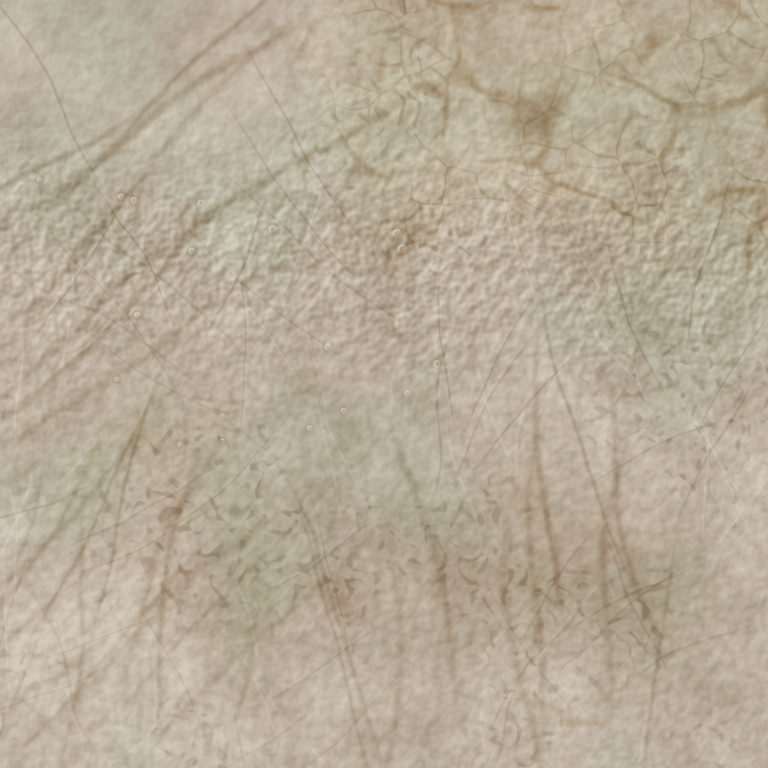
Reproduce this texture procedurally as a Shadertoy shader.

```glsl
// Weathered icy crust from above: pale stained ground with grainy relief, crossed by
// streaks, cracks, ochre veins and small craters. Gradient noise gives the ground,
// scattered curved lines the streaks, cell borders the veins.

const vec3 SHADE = vec3(0.595, 0.535, 0.445);
const vec3 LIGHT = vec3(0.785, 0.752, 0.682);
const vec3 OCHRE_SHIFT = vec3(0.004, -0.017, -0.036);
const vec3 GREEN_SHIFT = vec3(-0.016, 0.006, 0.003);
const vec3 PINK_SHIFT = vec3(0.005, -0.004, 0.004);
const float BASE_TONE = 0.79;
const float BROAD = 0.5, MOTTLE = 0.45, GRAIN = 0.42, RELIEF = 0.5;
const float STAIN = 0.42, SPECK = 0.4, VEIN = 0.5;
const float GRAIN_SCALE = 64.0;
const vec2 LIGHT_STEP = vec2(-0.0028, 0.0028);
const int CRATERS = 18;
const vec3 STAINS[5] = vec3[5](  // centre and radius
    vec3(0.20, 0.38, 0.11), vec3(0.32, 0.22, 0.08), vec3(0.65, 0.27, 0.11),
    vec3(0.81, 0.24, 0.10), vec3(0.44, 0.22, 0.035));

vec2 hash2(vec2 p) {
    vec3 q = fract(p.xyx * vec3(0.1031, 0.1030, 0.0973));
    q += dot(q, q.yzx + 33.33);
    return fract((q.xx + q.yz) * q.zy);
}

float corner(vec2 cell, vec2 offset) {
    float angle = 6.2832 * hash2(cell).x;
    return dot(vec2(cos(angle), sin(angle)), offset);
}

float noise(vec2 p) {
    vec2 i = floor(p), f = p - i, e = vec2(1, 0);
    vec2 u = f * f * f * (f * (f * 6.0 - 15.0) + 10.0);
    float low = mix(corner(i, f), corner(i + e, f - e), u.x);
    float high = mix(corner(i + e.yx, f - e.yx), corner(i + 1.0, f - 1.0), u.x);
    return 1.4 * mix(low, high, u.y);
}

vec2 noise2(vec2 p) { return vec2(noise(p), noise(p + 31.0)); }

float fbm(vec2 p, int octaves) {
    float sum = 0.0, gain = 0.5;
    for (int i = 0; i < octaves; i++) {
        sum += gain * noise(p);
        p = mat2(1.6, 1.2, -1.2, 1.6) * p + 17.3;
        gain *= 0.5;
    }
    return sum;
}

// Gap between the two nearest cell points: zero on the borders
float web(vec2 p) {
    float near = 9.0, next = 9.0;
    for (int i = 0; i < 9; i++) {
        vec2 cell = floor(p) + vec2(i % 3, i / 3) - 1.0;
        float d = length(cell + hash2(cell) - p);
        next = min(next, max(near, d));
        near = min(near, d);
    }
    return next - near;
}

// Scattered curved lines: x is coverage, y the shading of the flanks
// area = centre, spread; shape = angle, its spread, reach, width
vec2 streaks(vec2 p, int count, vec4 area, vec4 shape) {
    vec2 sum = vec2(0);
    for (int i = 0; i < count; i++) {
        vec2 key = vec2(float(i), 97.0 * shape.x);
        vec2 a = hash2(key), b = hash2(key + 57.0);
        float angle = shape.x + shape.y * (2.0 * b.x - 1.0);
        vec2 dir = vec2(cos(angle), sin(angle));
        vec2 q = p - area.xy - area.zw * (2.0 * a - 1.0);
        float along = dot(q, dir) / shape.z;
        float bend = 0.04 * shape.z * sin(along * (2.0 + 2.0 * b.y) + 6.28 * a.x);
        float v = (dot(q, vec2(-dir.y, dir.x)) + bend) / (shape.w * (0.6 + 0.8 * b.y));
        float fade = (0.45 + 0.55 * a.y) * (1.0 - smoothstep(0.4, 1.0, abs(along)));
        sum += fade * exp(-v * v) * vec2(1.0, v);
    }
    return vec2(min(sum.x, 1.3), sum.y);
}

// Lit rims; the first crater is the large one near the middle
float craters(vec2 p) {
    float tone = 0.0;
    for (int i = 0; i < CRATERS; i++) {
        vec2 h = hash2(vec2(float(i), 91.0));
        vec2 centre = i == 0 ? vec2(0.527, 0.58) : vec2(0.03, 0.4) + h * vec2(0.55, 0.38);
        float radius = i == 0 ? 0.011 : 0.0025 + 0.0035 * h.x * h.y;
        vec2 q = (p - centre) / radius;
        float rim = length(q) - 1.0, moat = rim - 0.7;
        tone += exp(-12.0 * rim * rim) * (0.35 + 0.25 * (q.y - q.x)) - 0.2 * exp(-2.0 * moat * moat);
    }
    return tone;
}

void mainImage(out vec4 fragColor, in vec2 fragCoord) {
    vec2 p = fragCoord / iResolution.y;
    vec2 drift = noise2(p * 8.0), ripple = noise2(p * 28.0 + 5.0);
    vec2 bent = p + 0.006 * drift + 0.0012 * ripple;
    vec2 curled = p + 0.022 * drift + 0.007 * ripple;

    // Regions
    float broad = fbm(p * 3.0 + 4.0, 3), mottle = fbm(p * 15.0 + 9.0, 4);
    vec2 edge = p + 0.06 * drift;
    float ochreLand = smoothstep(0.37, 0.5, edge.x) * smoothstep(0.62, 0.77, edge.y + 0.12 * (p.x - 0.6));
    float paleLand = (1.0 - smoothstep(0.3, 0.45, edge.x)) * smoothstep(0.72, 0.85, edge.y);
    float beltY = (p.y - 0.66 + 0.05 * drift.x) / 0.12, belt = exp(-beltY * beltY);
    float stain = 0.0;
    for (int i = 0; i < 5; i++) {
        vec2 q = (p + 0.03 * drift - STAINS[i].xy) / STAINS[i].z;
        stain += exp(-dot(q, q)) * clamp(0.7 + 1.6 * mottle, 0.0, 1.3);
    }

    // Grain, relief and specks
    float grain = fbm(p * GRAIN_SCALE, 2);
    float relief = grain - fbm((p + LIGHT_STEP) * GRAIN_SCALE, 2);
    float dirt = smoothstep(-0.15, 0.3, fbm(p * 5.0 + 22.0, 3) + 0.3 * stain) * (1.0 - 0.7 * paleLand);
    float specks = dirt * smoothstep(0.15, 0.55, noise(p * 72.0 + ripple));

    // Bands, cracks and pale hairlines
    vec2 bands = streaks(bent, 15, vec4(0.17, 0.5, 0.2, 0.38), vec4(0.68, 0.18, 0.32, 0.0055))
        + streaks(bent, 9, vec4(0.15, 0.2, 0.16, 0.22), vec4(1.25, 0.3, 0.24, 0.0042))
        + streaks(bent, 11, vec4(0.68, 0.22, 0.28, 0.24), vec4(1.7, 0.25, 0.24, 0.0045));
    vec2 cracks = streaks(bent, 9, vec4(0.22, 0.7, 0.25, 0.22), vec4(2.34, 0.25, 0.2, 0.0018))
        + streaks(bent, 40, vec4(0.52, 0.32, 0.52, 0.36), vec4(1.3, 0.9, 0.13, 0.0016));
    vec2 pale = streaks(bent, 40, vec4(0.5, 0.35, 0.5, 0.35), vec4(1.5, 0.8, 0.11, 0.0014));

    // Ochre veins
    float corner = smoothstep(-0.1, 0.12, broad) * smoothstep(0.55, 0.9, p.x) * (1.0 - smoothstep(0.1, 0.3, p.y));
    float breakup = smoothstep(-0.35, 0.25, noise(p * 11.0 + 70.0));
    float trunks = breakup * (1.0 - smoothstep(0.0, 0.05 + 0.09 * breakup, web(curled * 8.0 + 3.0)));
    float twigs = (1.0 - smoothstep(0.0, 0.13, web(curled * 23.0))) * smoothstep(-0.4, 0.3, noise(p * 9.0));
    float veins = min(ochreLand * (0.9 * trunks + 0.6 * twigs) + 0.75 * corner * trunks, 1.1);

    // Tone and colour
    float tone = BASE_TONE + BROAD * broad + MOTTLE * mottle + craters(p);
    tone += GRAIN * grain * (1.0 - 0.5 * paleLand) + RELIEF * relief * (0.5 + 1.6 * belt);
    tone -= STAIN * stain + SPECK * specks + VEIN * veins + 0.1 * ochreLand + 0.06 * belt;
    tone += 0.16 * bands.y - 0.4 * bands.x + 0.3 * cracks.y - 0.32 * cracks.x + 0.24 * pale.x;
    float ochre = 0.6 * ochreLand + 0.5 * stain + veins + 0.25 * bands.x;
    float green = smoothstep(-0.05, 0.35, fbm(p * 4.0 + 60.0, 2) + 0.2 * paleLand + 0.15 * belt);
    vec3 color = mix(SHADE, LIGHT, clamp(tone, -0.25, 1.2)) + OCHRE_SHIFT * ochre;
    color += mix(PINK_SHIFT * (1.0 - ochreLand), GREEN_SHIFT, green);
    fragColor = vec4(color, 1.0);
}
```
